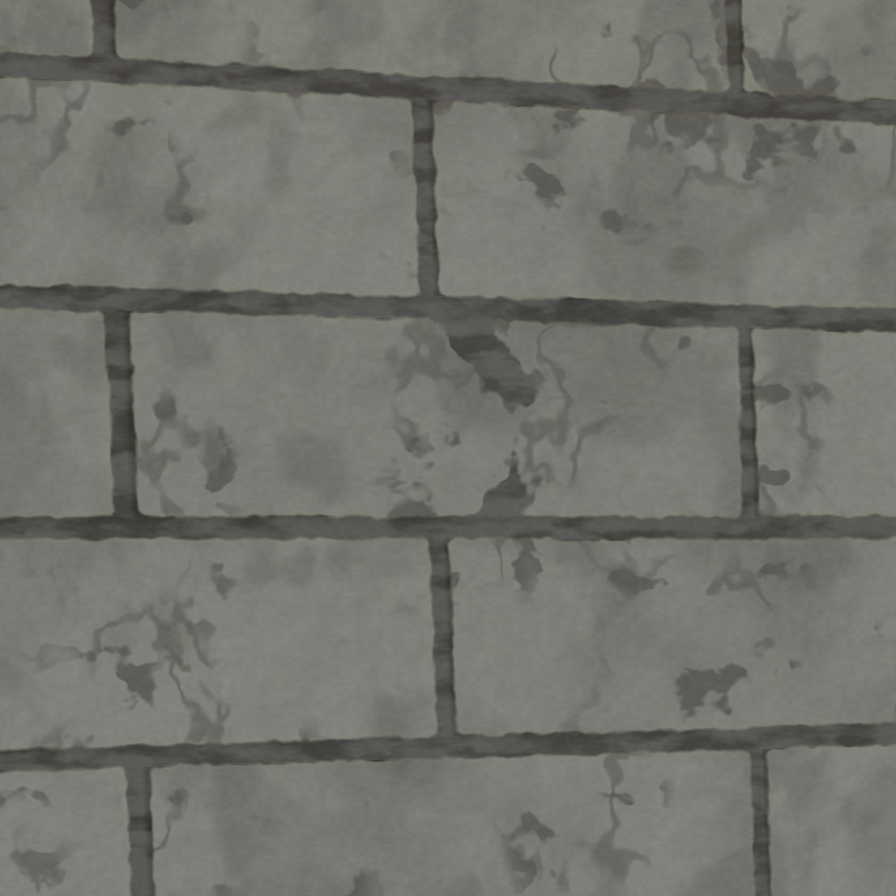
A WebGL 1 fragment shader for this texture:

```glsl
precision highp float;
uniform vec2 u_resolution;

float hash(vec2 p) {
  vec3 q = fract(vec3(p.xyx) * 0.1031);
  q += dot(q, q.yzx + 33.33);
  return fract((q.x + q.y) * q.z);
}

float noise(vec2 p) {
  vec2 i = floor(p), f = fract(p);
  f = f * f * (3.0 - 2.0 * f);
  return mix(mix(hash(i), hash(i + vec2(1.0, 0.0)), f.x),
             mix(hash(i + vec2(0.0, 1.0)), hash(i + 1.0), f.x), f.y);
}

float fbm(vec2 p) {
  float sum = 0.0, amp = 0.533;
  for (int i = 0; i < 4; i++) {
    sum += amp * noise(p);
    p = mat2(1.6, 1.2, -1.2, 1.6) * p + 17.3;
    amp *= 0.5;
  }
  return sum;
}

// Stone height, for shallow side lighting
float relief(vec2 p) {
  return fbm(p * 11.0 + 1.5 * fbm(p * 6.0 + 40.0));
}

void main() {
  vec2 p = gl_FragCoord.xy / u_resolution;
  float soft = max(0.0025, 1.0 / u_resolution.y);
  float down = 1.0 - p.y;

  // Running bond seen at a slight angle: courses converge to the right
  float courseHeight = 0.259 - 0.028 * p.x;
  float brickLength = 0.704 - 0.012 * down;
  float v = (down - 0.0716 - 0.0547 * p.x) / courseHeight;
  float row = floor(v);
  float u = (p.x - 0.115 - 0.045 * down) / brickLength + 0.5 * (1.0 - mod(row, 2.0));
  vec2 id = vec2(floor(u), row) + 20.0;
  vec2 cell = fract(vec2(u, v));

  // Distance inside the brick face, with ragged rounded edges
  vec2 edge = (0.5 - abs(cell - 0.5)) * vec2(brickLength, courseHeight);
  vec2 jointHalf = vec2(mix(0.0145, 0.0075, p.x), 0.0138 - 0.002 * down);
  vec2 inset = edge - jointHalf;
  float face = 0.008 - length(max(0.008 - inset, 0.0));
  face += 0.007 * (fbm(p * 38.0) - 0.5) + 0.003 * (noise(p * 95.0) - 0.5);
  float brickMask = smoothstep(-soft, soft, face);

  // One brick is broken through from joint to joint
  float breakLine = 0.52 + 0.025 * cell.y + 0.042 * sin(3.14 * cell.y);
  float breakHalf = 0.014 + 0.07 * pow(abs(cell.y - 0.5), 1.5);
  float broken = abs(p.x - breakLine) - breakHalf + 0.13 * (fbm(p * 21.0 + 5.0) - 0.5);
  float breakMask = (1.0 - smoothstep(-0.006, 0.006, broken)) * step(abs(row - 1.0), 0.5);

  // Stone tone with pale and dull drifts
  vec2 stoneP = p + id * 3.7;
  float drift = fbm(stoneP * 7.0);
  vec3 stone = mix(vec3(0.455, 0.457, 0.435), vec3(0.495, 0.5, 0.475),
                   smoothstep(0.3, 0.62, drift));
  stone += 0.016 * (hash(id) - 0.5);
  stone += 0.11 * (relief(stoneP) - relief(stoneP + vec2(0.006, -0.006)));

  // Stains: soft clouds, curled veins and dark pits, uneven between bricks
  float wear = 0.08 * (hash(id + 7.0) - 0.5);
  vec2 curl = stoneP + 0.035 * vec2(fbm(p * 13.0), fbm(p * 13.0 + 60.0));
  float patches = fbm(stoneP * 6.0 + 31.0) + wear;
  float cloud = smoothstep(0.52, 0.72, fbm(curl * vec2(13.0, 10.0) + 9.0) + wear);
  float veinField = abs(fbm(curl * vec2(12.0, 9.0) + 71.0) - 0.5);
  float vein = (1.0 - smoothstep(0.008, 0.05, veinField)) * smoothstep(0.5, 0.64, patches);
  float pit = smoothstep(0.63, 0.71, fbm(curl * vec2(19.0, 22.0) + 13.0) + wear);
  pit *= smoothstep(0.42, 0.58, patches);
  stone = mix(stone, vec3(0.415, 0.412, 0.395), 0.6 * cloud);
  stone = mix(stone, vec3(0.36, 0.355, 0.34), 0.65 * vein);
  stone = mix(stone, vec3(0.335, 0.33, 0.315), 0.8 * pit);

  // Warm rim where the face turns into the joint
  float rim = 1.0 - smoothstep(0.0, 0.009, face);
  stone += rim * vec3(0.008, 0.007, -0.012);

  // Mortar: smeared along the joint, shaded against its edges
  float smear = fbm(p * vec2(22.0, 60.0));
  vec3 mortar = mix(vec3(0.265, 0.258, 0.245), vec3(0.355, 0.35, 0.337),
                    smoothstep(0.25, 0.65, smear));
  float upright = step(0.0, inset.y);
  float rightShade = smoothstep(0.2, 0.9, (cell.x - floor(cell.x + 0.5)) * brickLength / jointHalf.x);
  float topShade = smoothstep(0.1, 0.9, (floor(cell.y + 0.5) - cell.y) * courseHeight / jointHalf.y);
  mortar -= 0.06 * upright * rightShade;
  mortar -= 0.035 * (1.0 - upright) * topShade * (1.0 - p.x);

  vec3 color = mix(mortar, stone, brickMask * (1.0 - 0.92 * breakMask));

  // Fine grain and a slight cool cast low down
  color += 0.022 * (noise(p * vec2(210.0, 300.0)) - 0.5);
  color += 0.014 * (noise(p * 120.0 + 90.0) - 0.5);
  color += 0.008 * (down - 0.5) * vec3(-0.3, 0.2, 1.0);
  gl_FragColor = vec4(color, 1.0);
}
```
